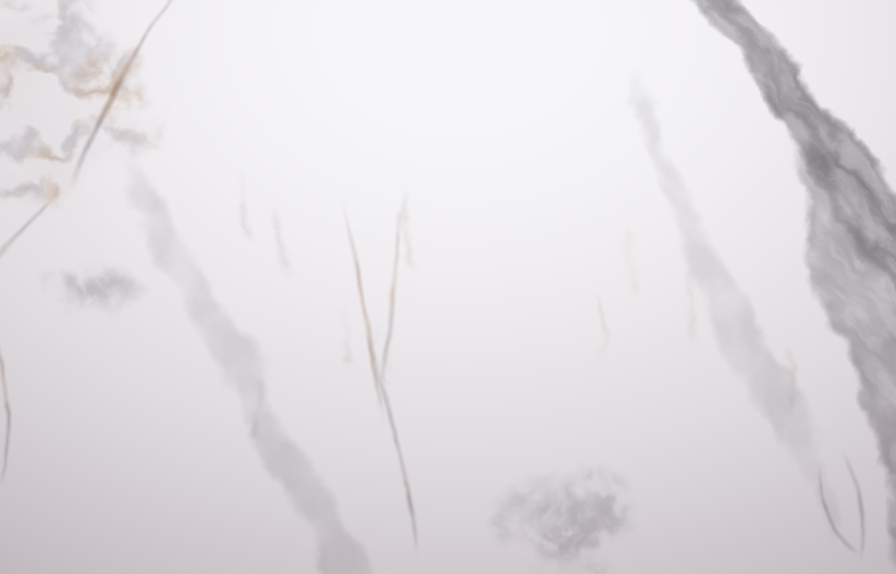
Write a Shadertoy shader that draws this texture.

```glsl
// White polished marble under a soft light that falls off from the top centre.
// Tapered, noise-warped strokes form the grey bands and thin golden veins;
// ridged gradient noise adds the mineral patches and the marbling inside bands.

#define WHITE vec3(0.970, 0.966, 0.975)
#define SHADE vec3(0.755, 0.725, 0.747)
#define GREY vec3(0.50, 0.485, 0.505)
#define GOLD vec3(0.74, 0.59, 0.45)
#define FALLOFF 0.80
#define WARP 0.040
#define RAGGED 0.022
#define SOFT 0.005
#define WISPS 12

vec2 hash2(vec2 p) {
    p = vec2(dot(p, vec2(127.1, 311.7)), dot(p, vec2(269.5, 183.3)));
    return 2.0 * fract(sin(p) * 43758.55) - 1.0;
}

float gradientNoise(vec2 p) {
    vec2 i = floor(p), f = fract(p);
    vec2 u = f * f * f * (f * (f * 6.0 - 15.0) + 10.0);
    vec2 e = vec2(0.0, 1.0);
    float low = mix(dot(hash2(i), f), dot(hash2(i + e.yx), f - e.yx), u.x);
    float high = mix(dot(hash2(i + e), f - e), dot(hash2(i + e.yy), f - e.yy), u.x);
    return mix(low, high, u.y);
}

float fbm(vec2 p) {
    float sum = 0.0, amp = 0.6;
    for (int i = 0; i < 5; i++) {
        sum += amp * gradientNoise(p);
        p = mat2(1.6, 1.2, -1.2, 1.6) * p + 3.7;
        amp *= 0.5;
    }
    return sum;
}

// Thin lines where the noise crosses zero
float ridge(vec2 p, float width) {
    return 1.0 - smoothstep(0.0, width, abs(fbm(p)));
}

// Tapered stroke from a to b, bowed sideways by bend, half widths w.x to w.y
float stroke(vec2 p, vec2 a, vec2 b, float bend, vec2 w, float soft) {
    float len = distance(a, b);
    vec2 dir = (b - a) / len, q = p - a;
    float t = dot(q, dir) / len;
    float side = dir.x * q.y - dir.y * q.x - bend * 4.0 * t * (1.0 - t);
    float swell = 1.0 + 0.7 * gradientNoise(vec2(t * len * 9.0, a.x * 31.0));
    float width = mix(w.x, w.y, clamp(t, 0.0, 1.0)) * swell;
    float ends = smoothstep(-0.02, 0.22, t) * (1.0 - smoothstep(0.82, 1.02, t));
    return ends * (1.0 - smoothstep(width - soft, width + soft, abs(side)));
}

// Broken mineral patch inside a soft ellipse
float patchMask(vec2 p, vec2 centre, vec2 size) {
    float d = length((p - centre) / size) + 1.3 * fbm(p * 11.0);
    return 1.0 - smoothstep(0.3, 1.15, d);
}

vec3 stain(vec3 base, vec3 tint, float amount) {
    return base * mix(vec3(1.0), tint, clamp(amount, 0.0, 1.0));
}

void mainImage(out vec4 fragColor, in vec2 fragCoord) {
    vec2 p = fragCoord / iResolution.y;
    p.x *= 1.561 * iResolution.y / iResolution.x;
    vec2 q = p + WARP * vec2(fbm(p * 6.0), fbm(p * 6.0 + 19.0));
    vec2 fine = p + 0.4 * (q - p);
    q += RAGGED * vec2(fbm(p * 21.0 + 5.0), fbm(p * 21.0 + 31.0));

    // Lit slab
    float r = length((p - vec2(0.80, 0.95)) * vec2(0.75, 1.0));
    vec3 col = mix(WHITE, SHADE, FALLOFF * r * r);

    // Pale bands, patchy and cloudy, with faint rims
    float pale = stroke(q, vec2(0.22, 0.72), vec2(0.45, 0.32), -0.01, vec2(0.010, 0.036), 0.014);
    pale = max(pale, stroke(q, vec2(0.39, 0.44), vec2(0.67, -0.12), -0.01, vec2(0.012, 0.044), 0.012));
    pale = max(pale, 0.8 * stroke(q, vec2(1.10, 0.88), vec2(1.26, 0.44), 0.0, vec2(0.010, 0.022), 0.012));
    pale = max(pale, stroke(q, vec2(1.20, 0.60), vec2(1.41, 0.22), -0.01, vec2(0.018, 0.042), 0.012));
    pale = max(pale, 0.8 * stroke(q, vec2(1.34, 0.35), vec2(1.46, 0.06), 0.01, vec2(0.028, 0.010), 0.012));
    float patchy = 0.45 + 0.55 * smoothstep(-0.25, 0.15, fbm(p * 8.0 + 2.0));
    float cloud = 0.17 + 0.12 * fbm(p * vec2(13.0, 8.0));
    col = stain(col, GREY, patchy * (pale * cloud + 0.16 * pale * (1.0 - pale)));

    // Broad grey body under the dark diagonal band
    float body = stroke(q, vec2(1.38, 0.84), vec2(1.78, -0.10), -0.02, vec2(0.022, 0.150), 0.010);
    float dark = stroke(q, vec2(1.11, 1.19), vec2(1.75, 0.33), 0.0, vec2(0.014, 0.070), 0.011);
    vec2 along = mat2(0.60, 0.80, -0.80, 0.60) * q;
    float marbling = ridge(along * vec2(6.0, 15.0), 0.22);
    float mottle = fbm(along * vec2(9.0, 16.0) + 8.0);
    float smoky = 0.28 + 0.30 * mottle + 0.16 * marbling;
    col = stain(col, GREY, body * (1.0 - dark) * smoky);
    col = stain(col, GREY, dark * (0.50 + 0.45 * mottle + 0.24 * marbling));
    col = stain(col, GREY, 0.7 * dark * (1.0 - dark));

    // Thin veins that shift between grey and gold and fade in places
    vec2 thin = vec2(0.0022, 0.0050);
    float vein = stroke(fine, vec2(0.34, 1.06), vec2(0.12, 0.67), -0.015, thin, SOFT);
    vein = max(vein, 0.8 * stroke(fine, vec2(0.10, 0.67), vec2(-0.05, 0.50), 0.0, thin, SOFT));
    vein = max(vein, 0.8 * stroke(fine, vec2(0.600, 0.66), vec2(0.67, 0.26), 0.0, thin, SOFT));
    vein = max(vein, 0.6 * stroke(fine, vec2(0.70, 0.65), vec2(0.657, 0.28), 0.005, thin, SOFT));
    vein = max(vein, stroke(fine, vec2(0.645, 0.39), vec2(0.73, 0.03), 0.010, thin.yx, SOFT));
    vein = max(vein, stroke(fine, vec2(-0.01, 0.42), vec2(0.0, 0.15), 0.016, thin.xx, SOFT));
    float grey = stroke(fine, vec2(1.43, 0.20), vec2(1.50, 0.03), -0.025, thin.xx, SOFT);
    grey = max(grey, stroke(fine, vec2(1.47, 0.22), vec2(1.50, 0.02), 0.014, thin.xx, SOFT));
    float rust = smoothstep(-0.15, 0.25, fbm(p * 7.0 + 4.0));
    float fade = 0.55 + 0.45 * smoothstep(-0.2, 0.2, fbm(p * 14.0 + 11.0));
    col = stain(col, mix(GREY * 1.3, GOLD, rust), vein * fade * 0.62);
    col = stain(col, GREY, grey * fade * 0.42);

    // Mineral patches: golden top left, grey ones lower down
    float web = ridge(q * 8.0 + 7.0, 0.17);
    float golden = patchMask(p, vec2(0.08, 0.83), vec2(0.19, 0.20));
    col = stain(col, mix(GREY * 1.45, GOLD, rust), golden * (0.08 + 0.44 * web));
    float ashen = max(patchMask(p, vec2(0.16, 0.50), vec2(0.08, 0.045)),
                      patchMask(p, vec2(1.00, 0.09), vec2(0.12, 0.09)));
    col = stain(col, GREY, ashen * (0.04 + 0.26 * web));

    // Scattered faint wisps
    for (int i = 0; i < WISPS; i++) {
        vec2 h = hash2(vec2(float(i), 3.7));
        vec2 start = vec2(0.80, 0.45) + h * vec2(0.60, 0.30);
        float wisp = stroke(q, start, start + vec2(0.03 * h.y, -0.13), 0.0, thin, 0.009);
        col = stain(col, mix(GREY, GOLD, 0.5 + 0.5 * h.x), 0.10 * wisp * (0.5 + web));
    }

    fragColor = vec4(clamp(col, 0.0, 1.0), 1.0);
}
```
